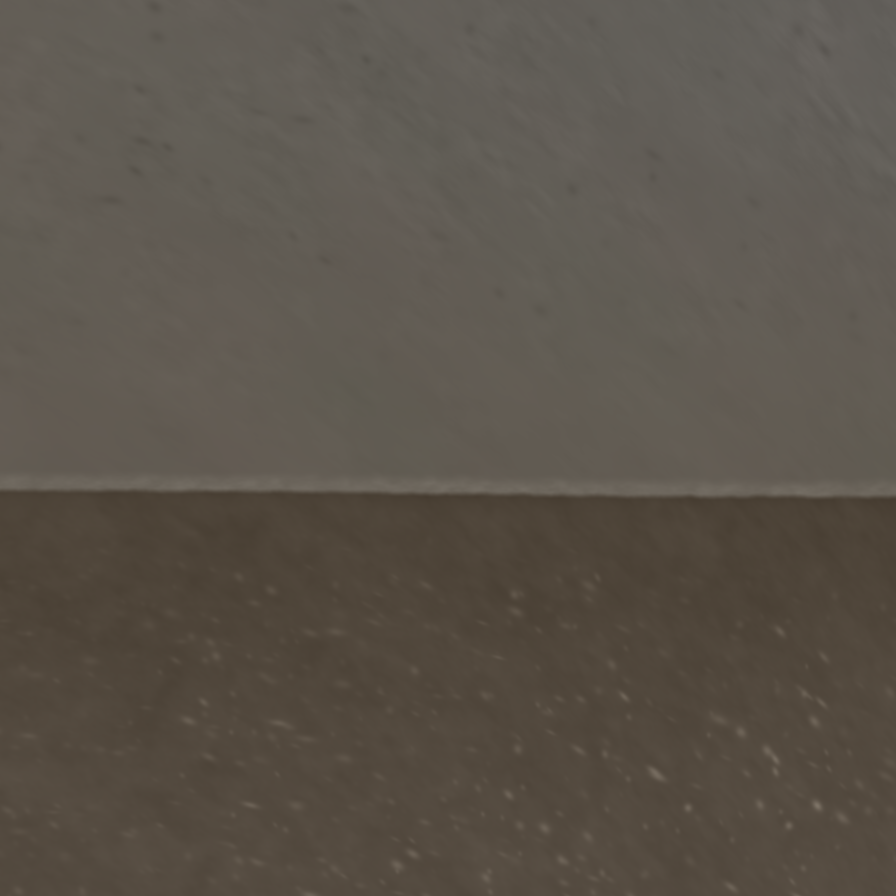
Write a WebGL 2 fragment shader that draws this texture.

```glsl
#version 300 es
precision highp float;
// Brushed grey wall over a flecked brown floor, parted by a pale worn ledge.
#define EDGE_LEFT 0.4515
#define EDGE_DROP 0.0065
#define LEDGE_HEIGHT 0.021
#define FLECK_CELLS 36.0
#define FLECK_GLOW 0.12
#define STREAK_GAIN 0.018
#define MOTTLE_GAIN 0.020

uniform vec2 u_resolution;
out vec4 outColor;

float hash(vec2 p) {
    vec3 q = fract(vec3(p.xyx) * 0.1031);
    q += dot(q, q.yzx + 33.33);
    return fract((q.x + q.y) * q.z);
}

float noise(vec2 p) {
    vec2 i = floor(p), f = fract(p);
    f = f * f * (3.0 - 2.0 * f);
    float low = mix(hash(i), hash(i + vec2(1, 0)), f.x);
    float high = mix(hash(i + vec2(0, 1)), hash(i + vec2(1, 1)), f.x);
    return mix(low, high, f.y);
}

float fbm(vec2 p) {
    float sum = 0.0, gain = 0.5;
    for (int i = 0; i < 3; i++) {
        sum += gain * noise(p);
        p = p * 2.03 + 17.3;
        gain *= 0.5;
    }
    return sum / 0.875;
}

// Coordinates along and across brush strokes that steepen to the right.
vec2 strokeSpace(vec2 p) {
    return vec2(p.x - 0.7 * p.y, p.y + 0.55 * p.x + 0.3 * p.x * p.x) + 3.0;
}

// Short slanted marks scattered over a jittered grid.
float flecks(vec2 p, float cells, float density, float seed) {
    vec2 home = floor(p * cells);
    float sum = 0.0;
    for (int j = -1; j <= 1; j++) {
        for (int i = -1; i <= 1; i++) {
            vec2 cell = home + vec2(i, j);
            vec2 jitter = vec2(hash(cell + seed), hash(cell + seed + 41.7));
            vec2 d = p * cells - cell - jitter;
            float turn = hash(cell + seed + 73.1);
            float angle = -mix(0.4, 0.95, p.x) + (turn - 0.5) * 0.9;
            vec2 dir = vec2(cos(angle), sin(angle));
            vec2 local = vec2(dot(d, dir), dot(d, vec2(-dir.y, dir.x)));
            local /= vec2(mix(0.16, 0.36, turn), mix(0.10, 0.18, jitter.x));
            float pick = hash(cell + seed + 97.9);
            float strength = smoothstep(1.0 - density, 1.0, pick);
            sum += strength * exp(-dot(local, local));
        }
    }
    return sum;
}

vec3 wallColor(vec2 p, vec2 s) {
    vec3 warm = vec3(0.385, 0.360, 0.325);
    vec3 cool = vec3(0.384, 0.373, 0.354);
    float coolness = smoothstep(0.45, 1.0, p.y) * mix(0.3, 1.0, p.x);
    vec3 c = mix(warm, cool, coolness);
    // Faint green and rose clouds
    c += vec3(-0.6, 0.25, -0.1) * MOTTLE_GAIN * (fbm(s * vec2(4.0, 6.0) + 8.0) - 0.45);
    c += (fbm(s * vec2(5.0, 10.0)) - 0.5) * MOTTLE_GAIN;
    // Broken strokes and sparse soft dark nicks
    float roughness = mix(0.4, 1.2, smoothstep(0.45, 0.9, p.y) * (0.5 + 0.5 * p.x));
    float broken = smoothstep(0.3, 0.7, noise(s * vec2(16.0, 24.0) + 60.0));
    c += (fbm(s * vec2(32.0, 75.0)) - 0.5) * STREAK_GAIN * 1.8 * roughness * mix(0.4, 1.2, broken);
    c -= 0.038 * flecks(p, 28.0, 0.24, 5.0) * smoothstep(0.52, 0.75, p.y);
    return c;
}

vec3 floorColor(vec2 p, vec2 s, float depth) {
    vec3 c = mix(vec3(0.302, 0.264, 0.219), vec3(0.330, 0.293, 0.251), smoothstep(0.0, 0.42, depth));
    c += (fbm(s * vec2(8.0, 14.0) + 20.0) - 0.5) * MOTTLE_GAIN * 1.4;
    c += (fbm(s * vec2(38.0, 62.0) + 50.0) - 0.5) * STREAK_GAIN * 1.7;
    // Pale flecks thicken downward and to the right, gathered in patches
    float spread = smoothstep(-0.01, 0.18, depth) * mix(0.65, 1.1, p.x);
    float patches = smoothstep(0.3, 0.65, fbm(p * 8.0 + 31.0));
    float marks = flecks(p, FLECK_CELLS, 0.32, 11.0);
    marks += 0.5 * flecks(p, FLECK_CELLS * 1.45, 0.40, 29.0);
    c += vec3(1.0, 0.98, 0.94) * FLECK_GLOW * marks * spread * mix(0.35, 1.0, patches);
    // Contact shadow beneath the ledge
    return c - 0.028 * exp(-depth / 0.008);
}

void main() {
    vec2 p = gl_FragCoord.xy / u_resolution;
    vec2 s = strokeSpace(p);
    float wobble = (fbm(vec2(p.x * 65.0, 2.0)) - 0.5) * 0.003;
    float height = p.y - (EDGE_LEFT - EDGE_DROP * smoothstep(0.1, 0.9, p.x) + wobble);
    float soft = max(0.0035, 1.0 / u_resolution.y);

    vec3 wall = wallColor(p, s);
    vec3 ground = floorColor(p, s, max(-height, 0.0));

    // Pale ledge, brightest mid-height, fading softly into the wall
    float top = LEDGE_HEIGHT + (noise(vec2(p.x * 60.0, 7.0)) - 0.5) * 0.004;
    float ledge = 1.0 - smoothstep(top - 0.013, top + 0.003, height);
    vec3 ledgeColor = vec3(0.438, 0.412, 0.374) + (fbm(p * vec2(75.0, 130.0)) - 0.5) * 0.06;
    wall = mix(wall, ledgeColor, ledge * mix(0.7, 1.0, noise(vec2(p.x * 25.0, 3.0))));

    vec3 color = mix(ground, wall, smoothstep(-soft, soft * 1.4, height));
    outColor = vec4(clamp(color, 0.0, 1.0), 1.0);
}
```
